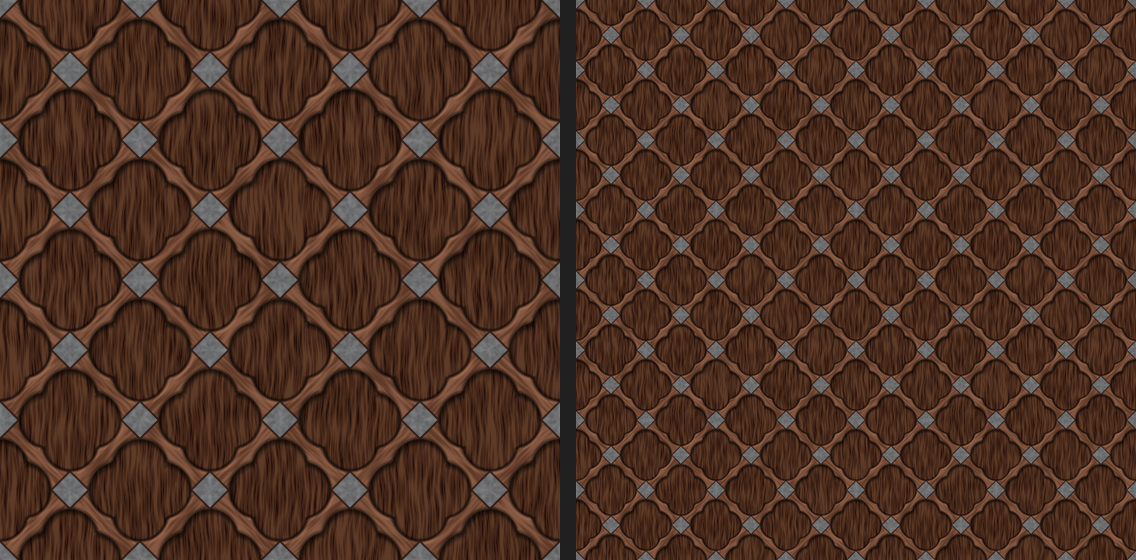
Left: one tile. Right: repeated 2 by 2.
Give the GLSL for this pattern, as a WebGL 2 fragment shader.

```glsl
#version 300 es
precision highp float;
// Carved wooden lattice: recessed four-lobed panels, a swelling diagonal frame
// and square metal studs at the crossings. Shapes are distance functions in a
// 4 x 4 grid of cells; wood grain is stretched cellular noise that wraps.
uniform vec2 u_resolution;
out vec4 fragColor;

const float TAU = 6.2831853;
const float REPEATS = 4.0;
const float LOBE_OFFSET = 0.165;
const float LOBE_RADIUS = 0.197;
const float STUD_SIZE = 0.134;
const vec3 PORE_BROWN = vec3(0.13, 0.05, 0.03);
const vec3 PANEL_BROWN = vec3(0.25, 0.14, 0.09);
const vec3 PANEL_LIGHT = vec3(0.35, 0.22, 0.145);
const vec3 FRAME_DARK = vec3(0.37, 0.225, 0.155);
const vec3 FRAME_LIGHT = vec3(0.52, 0.345, 0.255);
const vec3 METAL_DARK = vec3(0.37, 0.37, 0.375);
const vec3 METAL_LIGHT = vec3(0.51, 0.515, 0.52);

vec2 hash2(vec2 p) {
  vec3 h = fract(p.xyx * vec3(0.1031, 0.1030, 0.0973));
  h += dot(h, h.yzx + 33.33);
  return fract((h.xx + h.yz) * h.zy);
}

// Distance to the nearest scattered point; repeats when uv grows by one.
float cellular(vec2 uv, vec2 count) {
  vec2 p = uv * count, cell = floor(p), f = p - cell;
  float nearest = 4.0;
  for (int j = -1; j <= 1; j++) {
    for (int i = -1; i <= 1; i++) {
      vec2 o = vec2(i, j);
      vec2 r = o + hash2(mod(cell + o, count)) - f;
      nearest = min(nearest, dot(r, r));
    }
  }
  return sqrt(nearest);
}

// Fibres run along the y axis of uv, bent gently by layered sines.
float woodGrain(vec2 uv, float fibres, float lengthCount) {
  float bend = sin(TAU * (5.0 * uv.y + 2.0 * uv.x)) + 0.6 * sin(TAU * (13.0 * uv.y - 7.0 * uv.x));
  uv.x += 0.0016 * bend;
  float fine = cellular(uv, vec2(fibres, lengthCount));
  float broad = cellular(uv + 0.37, floor(vec2(fibres, lengthCount) * 0.45));
  return 0.58 * fine + 0.42 * broad;
}

// Offset from the nearest panel centre; centres form a checkerboard.
vec2 panelOffset(vec2 p) {
  vec2 a = fract(p + vec2(0.0, 0.5)) - 0.5;
  vec2 b = fract(p + vec2(0.5, 0.0)) - 0.5;
  return abs(a.x) + abs(a.y) < abs(b.x) + abs(b.y) ? a : b;
}

// Signed distance to the four lobes, with slightly blunted cusps.
float quatrefoil(vec2 q, vec2 lobe) {
  float lobes = length(q - lobe) - LOBE_RADIUS;
  float blunt = (abs(q.x) + abs(q.y) - 0.402) * 0.7071;
  return min(lobes, max(blunt, max(abs(q.x), abs(q.y)) - 0.215));
}

vec3 panelColor(vec2 uv, float depth, float facing) {
  float grain = woodGrain(uv, 210.0, 17.0);
  vec3 wood = mix(PORE_BROWN, PANEL_BROWN, smoothstep(0.08, 0.36, grain));
  wood = mix(wood, PANEL_LIGHT, smoothstep(0.34, 0.66, grain));
  float reach = 0.038 + 0.018 * facing;
  float shadow = 1.0 - smoothstep(0.0, reach, depth);
  return wood * (1.05 - 0.68 * shadow);
}

vec3 frameColor(vec2 uv, float slope, float d, float facing) {
  vec2 along = slope > 0.0 ? vec2(uv.x + uv.y, uv.x - uv.y) : vec2(uv.x - uv.y, uv.x + uv.y);
  float grain = woodGrain(along, 120.0, 13.0);
  float tone = 0.09 * sin(TAU * (3.0 * along.x + 5.0 * along.y));
  vec3 wood = mix(FRAME_DARK, FRAME_LIGHT, smoothstep(0.12, 0.68, grain + tone));
  // Rounded edge: dark at the foot, lit or shaded on its shoulder.
  float rise = smoothstep(-0.004, 0.026, d);
  float shoulder = smoothstep(0.003, 0.014, d) * (1.0 - smoothstep(0.016, 0.036, d));
  return wood * (mix(0.42, 1.0, rise) - 0.20 * facing * shoulder + 0.07 * shoulder);
}

vec3 metalColor(vec2 uv, vec2 e, float inset) {
  float mottle = 0.6 * cellular(uv, vec2(64.0)) + 0.4 * cellular(uv, vec2(150.0));
  float radius = length(e) / STUD_SIZE;
  float star = cos(8.0 * atan(e.y, e.x + 1e-5)) * smoothstep(0.05, 0.35, radius);
  vec3 metal = mix(METAL_DARK, METAL_LIGHT, clamp(mottle + 0.14 * star, 0.0, 1.0));
  return metal * mix(0.8, 1.0, smoothstep(0.0, 0.012, inset));
}

void main() {
  vec2 uv = gl_FragCoord.xy / u_resolution;
  float pixel = REPEATS / min(u_resolution.x, u_resolution.y);
  vec2 q = panelOffset(uv * REPEATS);
  vec2 a = abs(q);
  vec2 axis = a.x > a.y ? vec2(sign(q.x), 0.0) : vec2(0.0, sign(q.y));

  // Panel edge and how far it faces away from the upper-left light.
  vec2 lobe = axis * LOBE_OFFSET;
  float d = quatrefoil(q, lobe);
  float facing = dot(normalize(q - lobe + 1e-5), vec2(-0.45, 0.89));
  vec3 color = panelColor(uv, max(-d, 0.0), facing);
  vec3 frame = frameColor(uv, q.x * q.y, d, facing);
  color = mix(color, frame, smoothstep(-pixel, pixel, d));

  // Metal stud with a thin dark joint.
  vec2 e = q - 0.5 * axis;
  float stud = (abs(e.x) + abs(e.y) - STUD_SIZE) * 0.7071;
  color = mix(color, metalColor(uv, e, -stud), 1.0 - smoothstep(-pixel, pixel, stud));
  float joint = 1.0 - smoothstep(0.002, 0.004 + pixel, abs(stud));
  color = mix(color, PORE_BROWN, 0.75 * joint);
  fragColor = vec4(color, 1.0);
}
```
